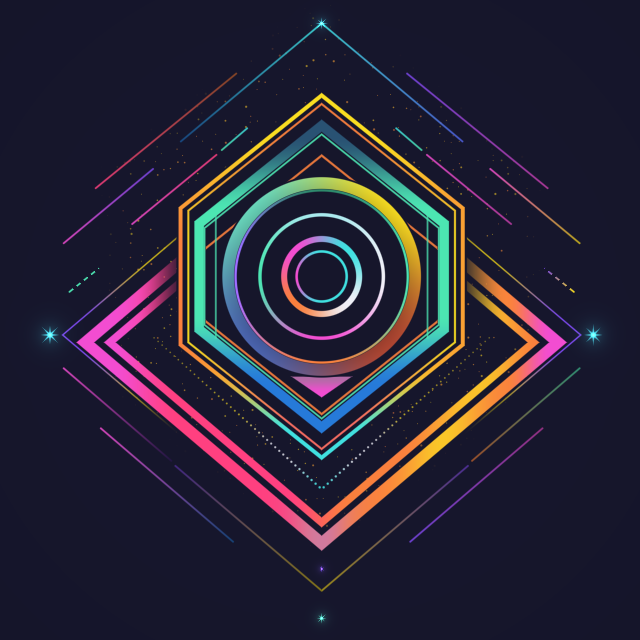
Write a WebGL 1 fragment shader that draws this background.

```glsl
precision highp float;
uniform vec2 u_resolution;

const vec3 NIGHT = vec3(0.085, 0.085, 0.17);
const vec3 PINK = vec3(0.95, 0.30, 0.82);
const vec3 ROSE = vec3(1.0, 0.25, 0.50);
const vec3 CYAN = vec3(0.25, 0.88, 0.88);
const vec3 MINT = vec3(0.30, 0.90, 0.70);
const vec3 BLUE = vec3(0.15, 0.48, 0.85);
const vec3 VIOLET = vec3(0.48, 0.28, 0.92);
const vec3 ORANGE = vec3(0.98, 0.50, 0.24);
const vec3 YELLOW = vec3(0.98, 0.87, 0.13);
const vec3 PEARL = vec3(0.94, 0.94, 0.97);

float pixel;
vec3 color;

float cover(float d) { return 1.0 - smoothstep(-0.8 * pixel, 0.8 * pixel, d); }

void paint(float d, vec3 tint, float alpha) {
  color = mix(color, tint, cover(d) * alpha);
}

float hexagon(vec2 p, float w, float h) {
  p = abs(p);
  return max(p.x - w, (p.y + 0.8 * p.x - h) / 1.28);
}

float diamond(vec2 p, float h) {
  return (abs(p.y) + 0.85 * abs(p.x) - h) / 1.312;
}

// Distance to a segment, and position along it
vec2 segment(vec2 p, vec2 a, vec2 b) {
  vec2 ab = b - a;
  float t = clamp(dot(p - a, ab) / dot(ab, ab), 0.0, 1.0);
  return vec2(length(p - a - ab * t), t);
}

// Mirrored stroke with separate gradients on the left and right
void ray(vec2 p, vec2 a, vec2 b, vec3 l0, vec3 l1, vec3 r0, vec3 r1) {
  vec2 s = segment(vec2(abs(p.x), p.y), a, b);
  vec3 tint = p.x < 0.0 ? mix(l0, l1, s.y) : mix(r0, r1, s.y);
  paint(s.x - 0.0014, tint, 0.85);
}

// Blend of four colours around a circle
vec3 wheel(vec2 dir, vec3 right, vec3 top, vec3 left, vec3 bottom) {
  vec2 w = dir * dir;
  return w.x * (dir.x > 0.0 ? right : left) + w.y * (dir.y > 0.0 ? top : bottom);
}

void star(vec2 p, float size, vec3 tint) {
  vec2 q = abs(p), d = abs(vec2(p.x + p.y, p.x - p.y)) * 0.707;
  float spikes = max(1.0 - (min(q.x, q.y) * 6.0 + max(q.x, q.y)) / size, 0.0);
  spikes += max(1.0 - (min(d.x, d.y) * 6.0 + max(d.x, d.y)) / size, 0.0);
  color += tint * (spikes + 0.32 * exp(-length(p) / size * 1.7));
}

vec2 hash2(vec2 p) {
  return fract(sin(vec2(dot(p, vec2(127.1, 311.7)), dot(p, vec2(269.5, 183.3)))) * 4375.85);
}

void main() {
  float side = min(u_resolution.x, u_resolution.y);
  pixel = 1.0 / side;
  vec2 p = (gl_FragCoord.xy - 0.5 * u_resolution) / side - vec2(0.0026, 0.0);
  vec2 m = vec2(abs(p.x), p.y);
  vec2 h = p - vec2(0.0, 0.068);
  color = NIGHT * (1.03 - 0.12 * dot(p, p));

  // Scattered specks around the hexagon
  vec2 cell = floor(p * 95.0);
  vec2 rnd = hash2(cell);
  float halo = 1.0 - smoothstep(0.02, 0.10, abs(hexagon(h, 0.2205, 0.283) - 0.035));
  float speck = length(fract(p * 95.0) - 0.2 - 0.6 * rnd) / 95.0;
  float chosen = step(0.80, hash2(cell + 17.0).x);
  paint(speck - 0.0004 - 0.0012 * rnd.x * rnd.x, mix(ORANGE, YELLOW, rnd.y), 0.6 * halo * chosen);

  // Outer parallel strokes
  ray(p, vec2(0.0, 0.4635), vec2(0.22, 0.279), CYAN, BLUE * 0.65, CYAN, mix(BLUE, VIOLET, 0.5));
  ray(p, vec2(0.1335, 0.385), vec2(0.353, 0.206), ORANGE * 0.6, ROSE, VIOLET, PINK * 0.8);
  ray(p, vec2(0.1165, 0.2995), vec2(0.156, 0.2656), CYAN, MINT, CYAN, MINT);
  ray(p, vec2(0.1645, 0.258), vec2(0.296, 0.15), ROSE, PINK, PINK, PINK * 0.8);
  ray(p, vec2(0.2635, 0.236), vec2(0.403, 0.12), VIOLET, PINK, PINK, YELLOW * 0.85);
  ray(p, vec2(0.403, -0.0755), vec2(0.235, -0.22), PINK, VIOLET * 0.3, MINT * 0.7, ORANGE * 0.7);
  ray(p, vec2(0.345, -0.1693), vec2(0.1385, -0.3464), PINK, BLUE * 0.6, PINK * 0.7, VIOLET);
  ray(p, vec2(0.0, -0.423), vec2(0.2285, -0.228), YELLOW * 0.6, VIOLET * 0.6, YELLOW * 0.7, VIOLET * 0.7);

  // Short dashes and the dotted chevron
  vec2 s = segment(m, vec2(0.394, 0.044), vec2(0.349, 0.08));
  paint(s.x - 0.0013, p.x < 0.0 ? MINT : mix(YELLOW, VIOLET, s.y), step(fract(s.y * 4.0), 0.55));
  s = segment(m, vec2(0.0, -0.2643), vec2(0.265, -0.025));
  float bead = length(vec2((fract(s.y * 42.0) - 0.5) * 0.0085, s.x));
  vec3 beadTint = mix(mix(CYAN, PEARL, smoothstep(0.0, 0.2, s.y)), YELLOW, smoothstep(0.3, 0.5, s.y));
  paint(bead - mix(0.0018, 0.001, s.y), beadTint, 0.9 - 0.45 * s.y);

  // Wide double diamond with a fine outline
  vec2 g = p + vec2(0.0, 0.035);
  float fade = mix(1.0, smoothstep(0.20, 0.29, m.x), smoothstep(0.0, 0.04, g.y));
  vec3 warm = mix(ROSE, ORANGE, smoothstep(-0.06, 0.05, p.x));
  vec3 gold = mix(warm, YELLOW, 0.75 * exp(-pow((p.x - 0.19) / 0.06, 2.0)));
  vec3 outer = mix(gold, PINK, smoothstep(0.22, 0.33, -p.x) + smoothstep(0.29, 0.36, p.x));
  outer = mix(outer, vec3(0.82, 0.48, 0.62), exp(-pow(p.x / 0.045, 2.0)));
  paint(abs(diamond(g, 0.3138)) - 0.009, outer, fade);
  vec3 inner = mix(warm, PINK, smoothstep(0.22, 0.33, -p.x));
  inner = mix(inner, YELLOW, 0.7 * smoothstep(0.12, 0.24, p.x) * smoothstep(0.34, 0.25, p.x));
  paint(abs(diamond(g, 0.2813)) - 0.006, inner, fade);
  vec3 edge = mix(YELLOW * 0.8, VIOLET, smoothstep(0.27, 0.38, m.x));
  paint(abs(diamond(p + vec2(0.0, 0.0234), 0.344)) - 0.0011, edge, smoothstep(0.22, 0.32, m.x + 0.06 * step(0.0, g.y)));

  // Nested hexagons
  paint(hexagon(h, 0.227, 0.291), NIGHT, 1.0);
  float low = smoothstep(-0.09, -0.24, h.y), high = smoothstep(0.04, 0.24, h.y);
  vec3 frame = mix(mix(ORANGE, YELLOW, max(high, 0.35 * step(0.0, p.x))), mix(YELLOW, CYAN, smoothstep(-0.14, -0.25, h.y)), low);
  paint(abs(hexagon(h, 0.2205, 0.283)) - 0.0031, frame, 1.0);
  paint(abs(hexagon(h, 0.2083, 0.2695)) - 0.0016, mix(mix(YELLOW, ORANGE, high), ROSE, low * 0.7), 0.95);
  vec3 teal = mix(mix(MINT, vec3(0.16, 0.32, 0.45), smoothstep(0.10, 0.22, h.y)), BLUE, smoothstep(-0.06, -0.17, h.y));
  paint(abs(hexagon(h, 0.1914, 0.2357)) - 0.0075, teal, 1.0);
  paint(abs(hexagon(h, 0.183, 0.222)) - 0.0014, MINT, 0.9);
  float chevron = (abs(h.y) + 0.8 * m.x - (h.y > 0.0 ? 0.189 : 0.215)) / 1.28;
  paint(max(abs(chevron) - 0.0017, m.x - 0.181), ORANGE, 0.9);
  paint(max(abs(m.x - 0.1654) - 0.0014, abs(h.y) - 0.097), MINT, 0.75);

  // Pointer below the disc
  paint(max(p.y + 0.0885, (m.x * 0.69 - p.y - 0.121) / 1.21), mix(PINK, vec3(0.7, 0.42, 0.65), smoothstep(-0.115, -0.09, p.y)), 1.0);

  // Disc and concentric rings
  float r = length(h);
  vec2 dir = h / max(r, 0.0001);
  vec2 diag = vec2(dir.x + dir.y, dir.y - dir.x) * 0.7071;
  paint(r - 0.158, NIGHT, 1.0);
  vec3 rim = wheel(diag, YELLOW, vec3(0.42, 0.86, 0.75), vec3(0.30, 0.40, 0.70), vec3(0.70, 0.28, 0.20));
  paint(abs(r - 0.146) - 0.0092, rim * (0.92 + 6.0 * (r - 0.146)), 1.0);
  paint(abs(r - 0.1345) - 0.0018, wheel(dir, MINT, MINT * 0.6, VIOLET + 0.15, ORANGE), 1.0);
  paint(abs(r - 0.0964) - 0.0027, wheel(dir, PEARL, mix(CYAN, PEARL, 0.6), MINT, PINK), 1.0);
  paint(abs(r - 0.0586) - 0.0047, wheel(diag, CYAN, PINK, ORANGE, PEARL), 1.0);
  paint(abs(r - 0.0391) - 0.002, wheel(dir, CYAN, CYAN, PINK, CYAN), 1.0);

  // Twinkling points
  star(m - vec2(0.4245, -0.0234), 0.019, CYAN);
  star(p - vec2(0.0, 0.4635), 0.011, CYAN);
  star(p + vec2(0.0, 0.466), 0.010, MINT);
  star(p + vec2(0.0, 0.389), 0.007, VIOLET);

  gl_FragColor = vec4(color, 1.0);
}
```
